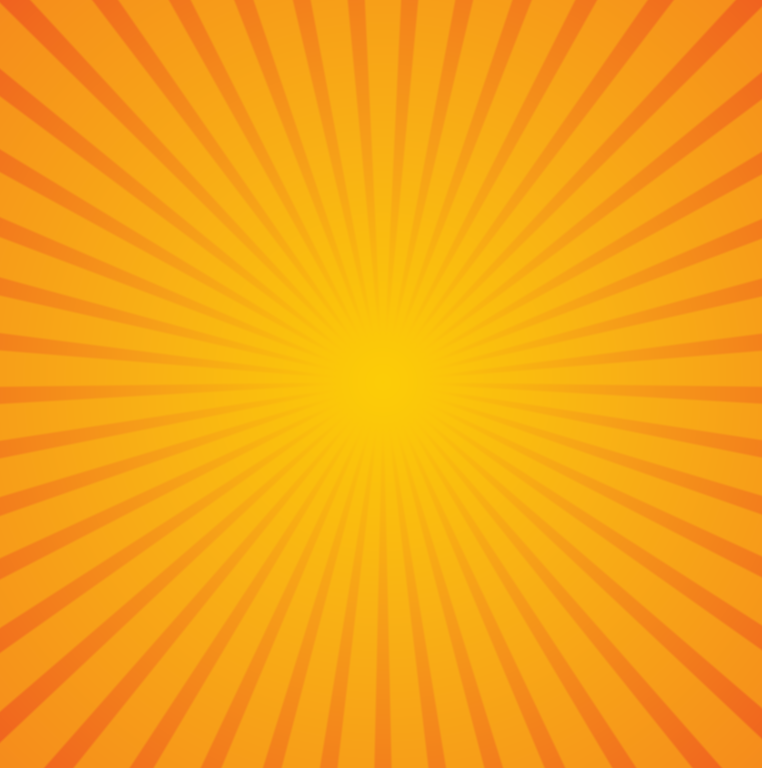
This background is drawn by a Shadertoy shader. Its source:

```glsl
// Sunburst: thin orange rays spread evenly from a bright yellow centre.
// The angle is folded into one sector to draw every ray at once; radial
// gradients colour both layers, which blend together near the centre.

const float RAY_COUNT = 45.0;
const float RAY_SHARE = 0.32;          // part of each sector a ray covers
const float EDGE_SOFTNESS = 0.0022;    // in canvas heights
const vec2  CENTRE = vec2(0.5026, 0.5026);
const float MID_RADIUS = 0.30;
const float CORNER_RADIUS = 0.71;
const float RAY_START = 0.04;          // radius where rays begin to show

const vec3 CORE_YELLOW   = vec3(0.988, 0.802, 0.025);
const vec3 MID_AMBER     = vec3(0.975, 0.695, 0.080);
const vec3 CORNER_ORANGE = vec3(0.962, 0.545, 0.110);
const vec3 RAY_MID       = vec3(0.966, 0.627, 0.095);
const vec3 RAY_CORNER    = vec3(0.940, 0.380, 0.122);

const float TAU = 6.2831853;

// Blend from the core through a middle tone to the corner tone.
vec3 radialGradient(float radius, vec3 middle, vec3 corner, float start) {
    float inner = clamp((radius - start) / (MID_RADIUS - start), 0.0, 1.0);
    float outer = clamp((radius - MID_RADIUS) / (CORNER_RADIUS - MID_RADIUS), 0.0, 1.0);
    return mix(mix(CORE_YELLOW, middle, inner), corner, outer);
}

// Soft coverage of the repeated rays; one points straight down.
float rayMask(vec2 p, float radius, float pixel) {
    float sector = TAU / RAY_COUNT;
    float angle = atan(p.x, -p.y);
    float offset = abs(mod(angle + 0.5 * sector, sector) - 0.5 * sector);
    float edge = radius * (offset - 0.5 * RAY_SHARE * sector);
    float soft = max(EDGE_SOFTNESS, 0.75 * pixel);
    return 1.0 - smoothstep(-soft, soft, edge);
}

void mainImage(out vec4 fragColor, in vec2 fragCoord) {
    float pixel = 1.0 / iResolution.y;
    vec2 p = (fragCoord - CENTRE * iResolution.xy) * pixel;
    float radius = max(length(p), 1e-4);

    vec3 ground = radialGradient(radius, MID_AMBER, CORNER_ORANGE, 0.0);
    vec3 ray = radialGradient(radius, RAY_MID, RAY_CORNER, 0.0);

    // Rays fade in just outside the glowing core.
    float fade = smoothstep(RAY_START, 3.0 * RAY_START, radius);
    vec3 color = mix(ground, ray, rayMask(p, radius, pixel) * fade);
    fragColor = vec4(color, 1.0);
}
```
